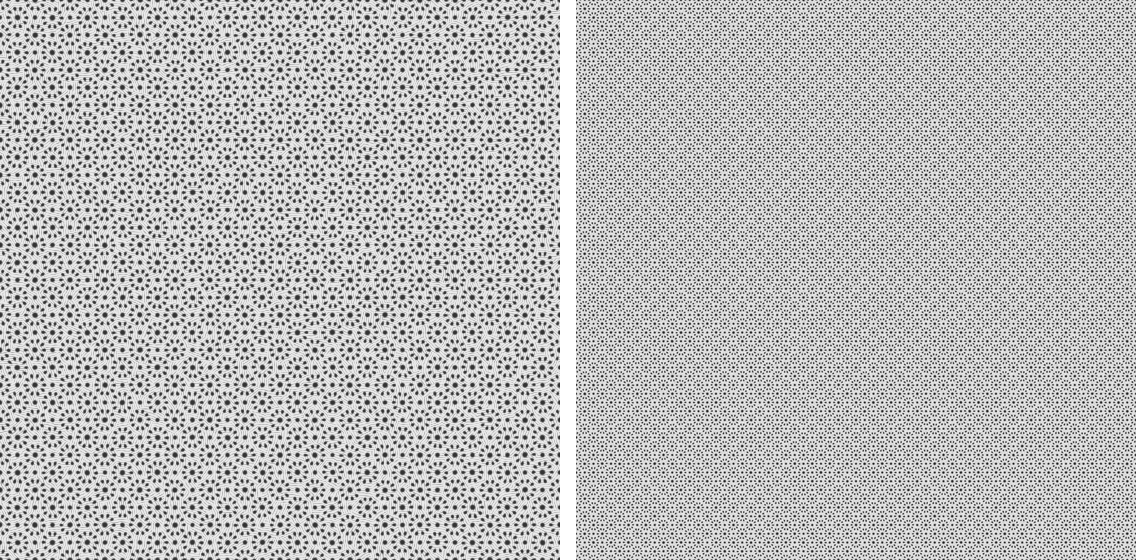
Left: one tile. Right: repeated 2 by 2.
Reproduce this texture procedurally as a three.js fragment shader.

```glsl
varying vec2 vUv;

const float CELLS = 32.0;   // half-steps of the staggered lattice: 16 flowers per row
const float PETALS = 10.0;
const float TAU = 6.2831853;
const vec3 CLOTH = vec3(0.922);
const vec3 THREAD_SHADOW = vec3(0.67);
const vec3 HOLE = vec3(0.20);

float hash(vec2 p) {
  return fract(sin(dot(p, vec2(127.1, 311.7))) * 43758.55);
}

vec2 hash2(vec2 p) {
  return vec2(hash(p), hash(p + 71.3));
}

vec2 gradientAt(vec2 corner, float period) {
  float angle = TAU * hash(mod(corner, period) + 13.7);
  return vec2(cos(angle), sin(angle));
}

// Gradient noise that wraps after a whole number of cells
float gradientNoise(vec2 p, float period) {
  vec2 i = floor(p), f = fract(p);
  vec2 u = f * f * f * (f * (f * 6.0 - 15.0) + 10.0);
  vec2 e = vec2(1.0, 0.0);
  float a = dot(gradientAt(i, period), f);
  float b = dot(gradientAt(i + e.xy, period), f - e.xy);
  float c = dot(gradientAt(i + e.yx, period), f - e.yx);
  float d = dot(gradientAt(i + e.xx, period), f - e.xx);
  return mix(mix(a, b, u.x), mix(c, d, u.x), u.y);
}

// Nearest lattice point whose coordinates have an even sum
vec2 flowerCentre(vec2 p) {
  vec2 k = floor(0.5 * vec2(p.x + p.y, p.x - p.y) + 0.5);
  return vec2(k.x + k.y, k.x - k.y);
}

float softFill(float dist, float blur) {
  return 1.0 - smoothstep(-blur, blur, dist);
}

float eyelet(vec2 p, float radius, float blur) {
  return softFill(length(p) - radius, blur);
}

// Ring of teardrop holes, each slightly different
float petalRing(vec2 p, vec2 id, float ring, vec2 size, float blur) {
  float angle = atan(p.y, p.x) + 0.06 * (hash(id + 5.1) - 0.5);
  float stepAngle = TAU / PETALS;
  float index = floor(angle / stepAngle + 0.5);
  vec2 vary = hash2(id + 3.7 * mod(index, PETALS)) - 0.5;
  float local = angle - index * stepAngle + 0.06 * vary.x;
  vec2 q = length(p) * vec2(cos(local), sin(local)) - vec2(ring + 0.025 * vary.y, 0.0);
  vec2 radii = size * (1.0 + 0.16 * vary.yx);
  radii.y *= 1.0 + 0.25 * clamp(q.x / radii.x, -1.0, 1.0);
  return softFill((length(q / radii) - 1.0) * radii.y, blur);
}

// Patches of parallel stitches that turn around the flowers
float stitches(vec2 p, float density, float spacing) {
  vec2 grid = p * density;
  vec2 base = floor(grid);
  float total = 0.0, weights = 0.0;
  for (int y = -1; y <= 1; y++) {
    for (int x = -1; x <= 1; x++) {
      vec2 cell = base + vec2(float(x), float(y));
      vec2 id = mod(cell, CELLS * density);
      vec2 seed = cell + 0.15 + 0.7 * hash2(id);
      vec2 radial = seed / density - flowerCentre(seed / density);
      float angle = atan(radial.y, radial.x) + 1.3 * (hash(id + 29.3) - 0.5);
      vec2 offset = grid - seed;
      float across = dot(offset, vec2(cos(angle), sin(angle))) / density;
      float weight = exp(-9.0 * dot(offset, offset));
      total += weight * cos(TAU * (across / spacing + hash(id + 47.9)));
      weights += weight;
    }
  }
  return total / weights;
}

void main() {
  vec2 p = vUv * CELLS;

  // Thread relief, broken along its length
  vec2 bend = vec2(gradientNoise(p * 2.0, CELLS * 2.0),
                   gradientNoise(p * 2.0 + 9.0, CELLS * 2.0));
  float wave = stitches(p + 0.09 * bend, 1.5, 0.13);
  float breaks = 0.75 + 1.1 * gradientNoise(p * 5.0, CELLS * 5.0);
  float groove = smoothstep(-0.5, 1.0, wave) * clamp(breaks, 0.15, 1.2);

  // Flower: petal ring and central eyelet
  vec2 warped = p + 0.02 * bend;
  vec2 centre = flowerCentre(p);
  vec2 id = mod(centre, CELLS);
  vec2 jitter = 0.03 * (hash2(id + 17.0) - 0.5);
  float scale = 1.0 + 0.05 * (hash(id + 31.0) - 0.5);
  vec2 local = (warped - centre - jitter) / scale;
  float holes = petalRing(local, id, 0.505, vec2(0.112, 0.078), 0.05);
  holes = max(holes, eyelet(local, 0.148, 0.065));

  // Lone eyelet in each gap between flowers
  vec2 gap = flowerCentre(p - vec2(1.0, 0.0)) + vec2(1.0, 0.0);
  float gapSize = 0.122 + 0.015 * (hash(mod(gap, CELLS) + 53.0) - 0.5);
  holes = max(holes, eyelet(warped - gap, gapSize, 0.06));

  // Cloth tone and final blend
  vec3 color = mix(CLOTH, THREAD_SHADOW, 0.75 * groove);
  color = mix(color, HOLE, holes);
  gl_FragColor = vec4(color, 1.0);
}
```
